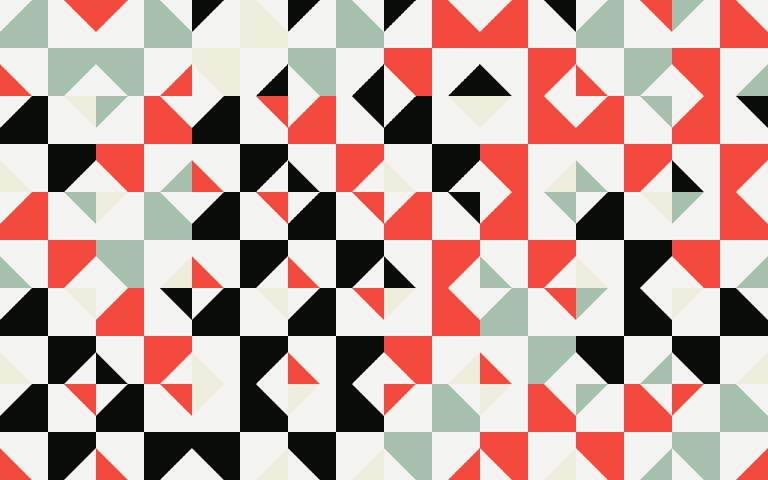
A Shadertoy shader for this pattern:

```glsl
const int TILES_ACROSS = 8;
const int TILES_DOWN = 5;
const int TILE_COUNT = TILES_ACROSS * TILES_DOWN;
const float CORNER_LEG = 2.0 / 3.0;   // corner triangle leg, in quarter-tile widths
const int SAMPLES = 3;                // antialiasing samples per axis
const uint SHUFFLE_SEED = 71u;
const uint TURN_SEED = 913u;

const vec3 WHITE = vec3(0.953, 0.953, 0.949);
const vec3 RED   = vec3(0.953, 0.290, 0.240);
const vec3 BLACK = vec3(0.040, 0.047, 0.035);
const vec3 SAGE  = vec3(0.655, 0.750, 0.682);
const vec3 CREAM = vec3(0.937, 0.930, 0.863);

// Bijective integer hash, so different tiles never tie
uint hash(uint n) {
    n ^= n >> 16;
    n *= 0x7feb352du;
    n ^= n >> 15;
    n *= 0x846ca68bu;
    return n ^ (n >> 16);
}

// Position of a tile in the shuffled deck of colour pairs
int shuffledRank(int tileIndex) {
    uint own = hash(uint(tileIndex) + SHUFFLE_SEED);
    int rank = 0;
    for (int i = 0; i < TILE_COUNT; i++) {
        if (hash(uint(i) + SHUFFLE_SEED) < own) rank++;
    }
    return rank;
}

// Large quarters, grouped in the deck by colour
vec3 blockColor(int rank) {
    return rank < 16 ? RED : rank < 31 ? BLACK : rank < 39 ? SAGE : CREAM;
}

// Corner triangles, always unlike the blocks of the same tile
vec3 cornerColor(int rank) {
    if (rank < 16) return rank < 7 ? SAGE : rank < 13 ? BLACK : CREAM;
    if (rank < 31) return rank < 24 ? CREAM : rank < 30 ? RED : SAGE;
    return rank < 37 ? RED : rank < 38 ? CREAM : BLACK;
}

vec3 patternColor(vec2 position) {
    ivec2 tile = ivec2(mod(floor(position), vec2(TILES_ACROSS, TILES_DOWN)));
    vec2 local = fract(position) - 0.5;
    int tileIndex = tile.x + tile.y * TILES_ACROSS;
    int rank = shuffledRank(tileIndex);

    // Two diagonal quarters are blocks; a random quarter turn swaps them
    bool turned = (hash(uint(tileIndex) + TURN_SEED) & 1u) == 1u;
    bool isBlock = ((local.x > 0.0) != (local.y > 0.0)) != turned;

    // Every quarter has a triangle at the tile's outer corner
    vec2 fromCorner = 1.0 - 2.0 * abs(local);
    bool inCorner = fromCorner.x + fromCorner.y < CORNER_LEG;

    if (isBlock) return inCorner ? WHITE : blockColor(rank);
    return inCorner ? cornerColor(rank) : WHITE;
}

void mainImage(out vec4 fragColor, in vec2 fragCoord) {
    float tilesPerPixel = float(TILES_DOWN) / iResolution.y;
    vec3 color = vec3(0.0);

    // Average a small grid of samples inside the pixel
    for (int y = 0; y < SAMPLES; y++) {
        for (int x = 0; x < SAMPLES; x++) {
            vec2 offset = (vec2(x, y) + 0.5) / float(SAMPLES) - 0.5;
            color += patternColor((fragCoord + offset) * tilesPerPixel);
        }
    }
    fragColor = vec4(color / float(SAMPLES * SAMPLES), 1.0);
}
```
